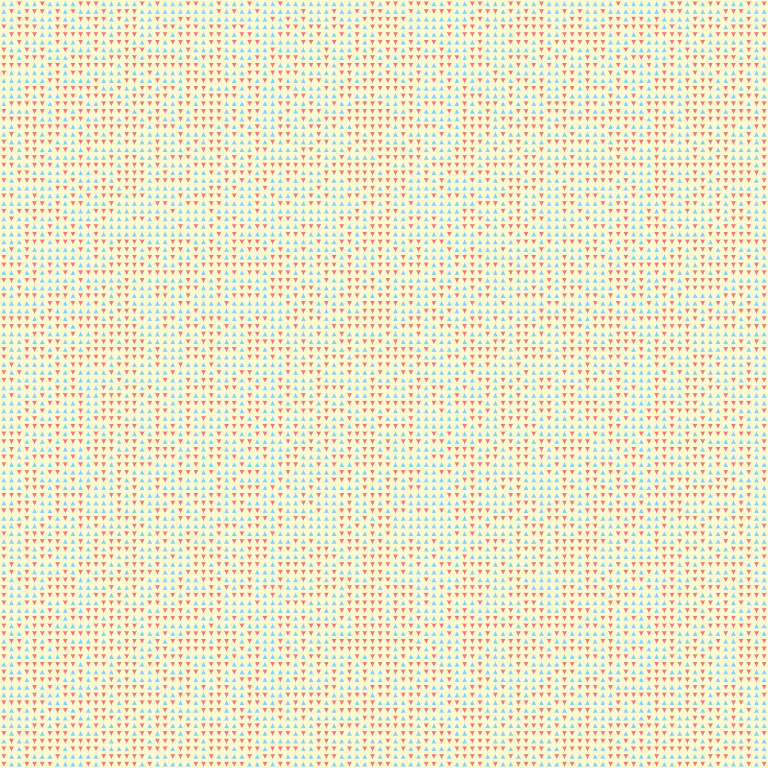
This pattern is drawn by a Shadertoy shader. Its source:

```glsl
// Fine grid of tiny triangles on cream, blue ones pointing up and coral ones pointing down.

float hash(vec2 p) {
    vec3 q = fract(p.xyx * vec3(0.1031, 0.1030, 0.0973));
    q += dot(q, q.yzx + 33.33);
    return fract((q.x + q.y) * q.z);
}

// Signed distance to an upright triangle of equal width and height, centred on its bounding box.
float triangleDistance(vec2 p, float halfSize) {
    float base = -p.y - halfSize;
    float sides = dot(vec2(abs(p.x), p.y), vec2(0.8944, 0.4472)) - 0.4472 * halfSize;
    return max(base, sides);
}

void mainImage(out vec4 fragColor, in vec2 fragCoord) {
    const float REPEATS = 100.0;
    vec2 grid = fragCoord / iResolution.y * REPEATS;
    float pixel = REPEATS / iResolution.y;
    vec2 cell = floor(grid);
    vec2 p = fract(grid) - 0.5;

    // Random direction, with a slight lean shared along each column and row
    float lean = 0.45 * (hash(vec2(cell.x, 311.0)) - 0.5)
               + 0.35 * (hash(vec2(523.0, cell.y)) - 0.5);
    bool pointsUp = hash(cell + 17.0) + lean < 0.5;
    if (!pointsUp) p.y = -p.y;

    // Flat ink with a one-pixel soft edge
    float coverage = clamp(0.5 - triangleDistance(p, 0.3) / pixel, 0.0, 1.0);
    vec3 cream = vec3(0.985, 0.98, 0.82);
    vec3 ink = pointsUp ? vec3(0.52, 0.81, 0.98) : vec3(0.94, 0.47, 0.48);
    fragColor = vec4(mix(cream, ink, coverage), 1.0);
}
```
